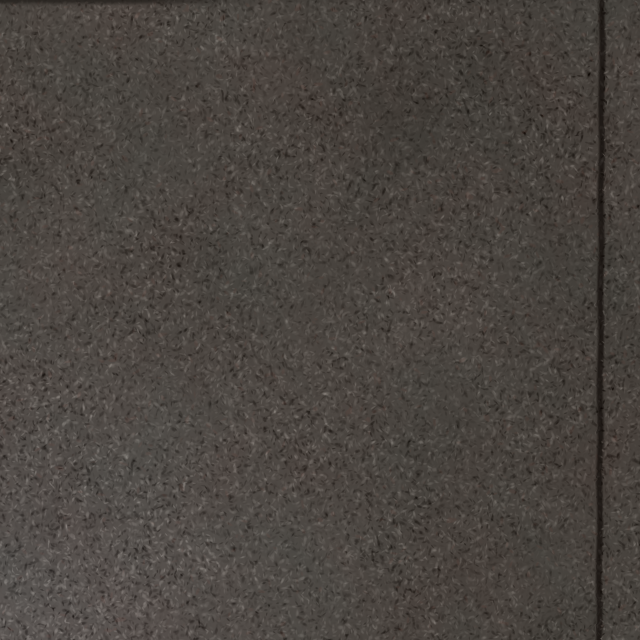
This texture is drawn by a Shadertoy shader. Its source:

```glsl
// Dim brown-grey speckled stone slab with a dark seam and a soft sheen in one corner.

vec3 hash3(vec2 p) {
    vec3 q = fract(p.xyx * vec3(0.1031, 0.1030, 0.0973));
    q += dot(q, q.yxz + 33.33);
    return fract((q.xxy + q.yzz) * q.zyx);
}

// Scattered crisp elongated grains, dark or light, summed over neighbouring cells
float grains(vec2 p, float salt) {
    vec2 cell = floor(p);
    float sum = 0.0;
    for (int y = -1; y <= 1; y++) {
        for (int x = -1; x <= 1; x++) {
            vec2 id = cell + vec2(x, y);
            vec3 rnd = hash3(id + salt);
            vec3 shape = hash3(id + salt + 71.7);
            float angle = 3.1416 * shape.x;
            vec2 axis = vec2(cos(angle), sin(angle));
            vec2 d = p - id - rnd.xy;
            vec2 local = vec2(dot(d, axis), dot(d, vec2(-axis.y, axis.x)));
            local /= vec2(mix(0.40, 0.68, shape.y), mix(0.20, 0.32, shape.z));
            float r2 = dot(local, local);
            float tone = rnd.z * 2.0 - 1.0;
            sum += tone * (0.55 + 0.45 * abs(tone)) * exp(-r2 * (0.4 + 0.6 * r2));
        }
    }
    return sum;
}

// Irregular broad patches from warped, turned sines, roughly -1 to 1
float patches(vec2 p) {
    float sum = 0.0, weight = 0.5;
    for (int i = 0; i < 5; i++) {
        p += 0.45 * sin(p.yx * 1.3 + float(i) * 1.9);
        sum += weight * sin(p.x) * cos(p.y);
        p = mat2(1.36, 1.05, -1.05, 1.36) * p + 2.3;
        weight *= 0.68;
    }
    return sum;
}

void mainImage(out vec4 fragColor, in vec2 fragCoord) {
    vec2 uv = fragCoord / iResolution.xy;
    float pixel = 1.0 / iResolution.y;

    // Broad light: sheen at lower left, shade toward the right and upper middle
    float sheen = exp(-dot(uv, uv) * 6.0);
    float cloud = patches(uv * 9.0 + 1.7);
    float tint = patches(uv * 13.0 + 8.4);
    vec2 toShade = (uv - vec2(0.62, 0.81)) / vec2(0.25, 0.16);
    vec3 color = vec3(0.292, 0.271, 0.251) - 0.015 * smoothstep(0.25, 1.0, uv.x);
    color += vec3(0.060, 0.060, 0.069) * sheen;
    color -= 0.019 * exp(-dot(toShade, toShade));
    color += 0.014 * cloud + vec3(0.007, -0.002, -0.002) * tint;

    // Coarse and fine grains, stronger in some patches and in the sheen
    float coarse = grains(uv * vec2(116.0, 104.0), 13.0);
    float fine = grains(uv * vec2(182.0, 168.0), 157.0);
    float strength = 0.9 + 0.35 * patches(uv * 15.0 + 4.1) + 0.4 * sheen;
    float speckle = (0.092 * coarse + 0.084 * fine) * strength;
    color += speckle * vec3(1.0, 0.99, 0.97);

    // Sparse rusty flecks
    float rust = smoothstep(0.45, 0.9, grains(uv * 75.0, 311.0));
    color += vec3(0.018, -0.003, -0.006) * rust;

    // Slightly leaning vertical seam with a crumbled edge
    float seamX = 0.936 + 0.005 * uv.y + 0.0008 * sin(uv.y * 43.0);
    float seamDist = abs(uv.x - seamX + 0.0022 * fine);
    float halfWidth = 0.0036 + 0.0026 * coarse;
    float seam = 1.0 - smoothstep(halfWidth - 0.0018, halfWidth + 0.0018 + pixel, seamDist);
    color -= 0.035 * exp(-seamDist * 150.0);
    color = mix(color, vec3(0.105, 0.085, 0.072) + 0.4 * speckle, 0.9 * seam);

    // Ragged dark joint along the top, fading to the right
    float joint = smoothstep(0.990, 0.999, uv.y + 0.005 * coarse);
    color = mix(color, vec3(0.14, 0.125, 0.11), joint * mix(0.8, 0.12, smoothstep(0.2, 0.4, uv.x)));

    fragColor = vec4(clamp(color, 0.0, 1.0), 1.0);
}
```
